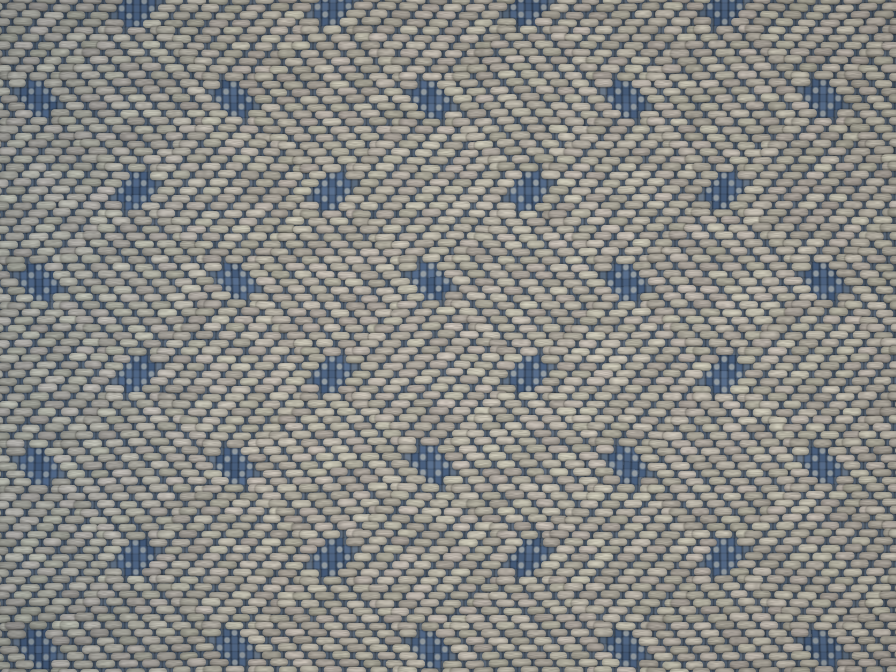
Give the GLSL for this texture, as a WebGL 2 fragment shader.

```glsl
#version 300 es
precision highp float;
// Woven upholstery: cream twill diamonds of alternating slant with blue dots at their corners.
uniform vec2 u_resolution;
out vec4 fragColor;

const vec2 HALF_REPEAT = vec2(13.0, 12.0); // threads from a dot to the next column and row of dots

float hash(vec2 p) {
  vec3 q = fract(vec3(p.xyx) * 0.1031);
  q += dot(q, q.yzx + 33.33);
  return fract((q.x + q.y) * q.z);
}

float noise(vec2 p) {
  vec2 i = floor(p), f = fract(p);
  f = f * f * (3.0 - 2.0 * f);
  return mix(mix(hash(i), hash(i + vec2(1, 0)), f.x),
             mix(hash(i + vec2(0, 1)), hash(i + vec2(1, 1)), f.x), f.y);
}

// Lattice on which the dots fall at whole numbers
vec2 toLattice(vec2 thread) {
  vec2 h = thread / HALF_REPEAT;
  return 0.5 * vec2(h.x + h.y, h.x - h.y);
}

vec2 fromLattice(vec2 l) {
  return vec2(l.x + l.y, l.x - l.y) * HALF_REPEAT;
}

// Offset from the closest dot, in threads
vec2 dotOffset(vec2 thread) {
  return thread - fromLattice(floor(toLattice(thread) + 0.5));
}

bool insideDot(vec2 thread) {
  return length(dotOffset(thread) / vec2(2.5, 2.3)) < 1.0;
}

// True where a cream stitch is centered; every third thread, stepping aside by one per row
bool hasStitch(vec2 thread) {
  vec2 diamond = floor(toLattice(thread) + 0.001);
  vec2 local = thread - fromLattice(diamond + 0.5);
  float slant = mod(diamond.x + diamond.y, 2.0) > 0.5 ? -1.0 : 1.0;
  return mod(floor(local.x + slant * local.y + 0.5), 3.0) < 0.5 && !insideDot(thread);
}

float roundedBox(vec2 p, vec2 halfSize, float r) {
  vec2 q = abs(p) - halfSize + r;
  return length(max(q, 0.0)) + min(max(q.x, q.y), 0.0) - r;
}

// Lays one cream stitch over the color
vec3 layStitch(vec3 color, vec2 q, vec2 cell, float soft) {
  vec2 s = q - cell;
  s += 0.18 * (vec2(hash(cell + 5.0), hash(cell + 9.0)) - 0.5);
  vec2 halfSize = vec2(1.14 + 0.16 * hash(cell + 2.0), 0.51 + 0.07 * hash(cell + 3.0));
  float edge = roundedBox(s, halfSize, 0.5);

  vec3 cream = mix(vec3(0.70, 0.69, 0.63), vec3(0.69, 0.66, 0.63), hash(cell + 11.0));
  cream *= 0.90 + 0.18 * hash(cell + 23.0);
  cream *= 0.93 + 0.14 * noise(q * vec2(1.5, 7.0));
  vec2 bulge = s / halfSize;
  float rounding = 1.03 - 0.26 * bulge.y * bulge.y + 0.12 * bulge.y - 0.18 * pow(abs(bulge.x), 3.0);
  color *= 1.0 - 0.18 * (1.0 - smoothstep(0.0, 0.3, edge)); // contact shadow
  return mix(color, cream * rounding, 1.0 - smoothstep(-soft, soft, edge));
}

void main() {
  vec2 uv = gl_FragCoord.xy / u_resolution;
  vec2 p = gl_FragCoord.xy / u_resolution.y;
  vec2 threadSize = vec2(0.2917, 0.2726) / (2.0 * HALF_REPEAT);
  float soft = 0.6 / (u_resolution.y * threadSize.y);

  // Slightly uneven thread grid
  vec2 q = (p - vec2(0.641, 0.580)) / threadSize;
  q += 0.4 * (vec2(noise(p * 9.0), noise(p * 9.0 + 40.0)) - 0.5);
  vec2 thread = floor(q + 0.5);
  vec2 f = q - thread;

  // Blue vertical threads, darker in the grooves
  vec3 blue = mix(vec3(0.32, 0.38, 0.45), vec3(0.40, 0.45, 0.51), hash(thread));
  if (insideDot(thread)) {
    vec2 d = abs(dotOffset(thread));
    blue = mix(vec3(0.25, 0.33, 0.44), vec3(0.33, 0.41, 0.52), hash(thread));
    // Pale beads where the cross threads peek out
    float bead = 1.0 - smoothstep(0.25, 0.55, length(f));
    if (mod(d.x + d.y, 2.0) < 0.5 && d.x + d.y > 0.5) blue = mix(blue, vec3(0.54, 0.57, 0.59), bead);
  }
  float ridge = 1.0 - smoothstep(0.2, 0.55, abs(f.x));
  float knot = 1.0 - smoothstep(0.25, 0.6, abs(f.y));
  vec3 color = blue * (0.58 + 0.34 * ridge + 0.14 * knot);

  // Cream stitches, bulging over the neighboring threads
  for (int y = 1; y >= -1; y--) {
    for (int x = -2; x <= 2; x++) {
      vec2 cell = thread + vec2(x, y);
      if (hasStitch(cell)) color = layStitch(color, q, cell, soft);
    }
  }

  // Soft light, fading and cooling to the sides
  vec2 fromCenter = uv - vec2(0.53, 0.48);
  float light = 1.03 - 0.25 * dot(fromCenter, fromCenter);
  color *= light * mix(vec3(0.96, 0.99, 1.02), vec3(1.0), smoothstep(0.0, 0.35, uv.x));
  fragColor = vec4(color, 1.0);
}
```
